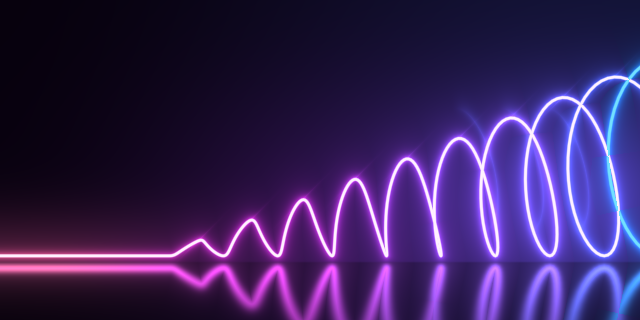
Write a WebGL 2 fragment shader that draws this background.

```glsl
#version 300 es
precision highp float;
// A neon line that unwinds into a growing spiral above a glossy dark floor.

uniform vec2 u_resolution;
out vec4 outColor;

const float TAU = 6.2831853;
const float START_X = 0.533;    // where the line begins to coil
const float PITCH = 0.1663;     // advance per turn
const float LINE_Y = 0.2005;    // height of the straight line
const float MIRROR_Y = 0.181;   // height of the floor edge
const float STEPS = 48.0;       // segments per turn

// Point of the strand after the given number of turns; straight below zero.
vec2 strand(float turns) {
    float u = max(turns, 0.0);
    float c = cos(TAU * u);
    float s = sin(TAU * u);
    float lean = 0.0038 * u - 0.0054;
    float swing = 0.00062 * pow(u, 2.5);
    float radius = 0.0074 + 0.032 * u;
    return vec2(START_X + PITCH * turns + lean * c - swing * s - 0.0091 * s * s,
                LINE_Y + radius * (1.0 - c));
}

// Nearest distance to the strand (x) and the turn where it lies (y).
vec2 nearestStrand(vec2 p) {
    float first = floor(((p.x - START_X) / PITCH - 1.3) * STEPS);
    vec2 nearest = vec2(1e3, 0.0);
    vec2 a = strand(first / STEPS);
    for (int i = 1; i <= 126; i++) {
        float turns = (first + float(i)) / STEPS;
        vec2 b = strand(turns);
        vec2 ab = b - a;
        float h = clamp(dot(p - a, ab) / dot(ab, ab), 0.0, 1.0);
        float d = length(p - a - ab * h);
        if (d < nearest.x) nearest = vec2(d, turns + (h - 1.0) / STEPS);
        a = b;
    }
    return nearest;
}

// Coral, magenta, violet, blue and cyan along the strand.
vec3 neonColor(float turns) {
    vec3 c = mix(vec3(0.95, 0.34, 0.56), vec3(0.87, 0.14, 0.83), smoothstep(-2.5, 1.0, turns));
    c = mix(c, vec3(0.60, 0.29, 1.0), smoothstep(2.0, 6.2, turns));
    c = mix(c, vec3(0.26, 0.40, 1.0), smoothstep(6.0, 8.5, turns));
    return mix(c, vec3(0.04, 0.60, 1.0), smoothstep(8.5, 9.1, turns));
}

float blob(vec2 p, vec2 center, vec2 size) {
    vec2 q = (p - center) / size;
    return exp(-dot(q, q));
}

vec3 backdrop(vec2 p) {
    vec3 c = mix(vec3(0.025, 0.003, 0.05), vec3(0.065, 0.07, 0.20), smoothstep(0.0, 2.0, p.x));
    c += vec3(0.13, 0.035, 0.17) * blob(p, vec2(1.15, 0.3), vec2(0.72, 0.45));
    c += vec3(0.16, 0.13, 0.36) * blob(p, vec2(1.83, 0.4), vec2(0.48, 0.33));
    return c + vec3(0.17, 0.07, 0.11) * blob(p, vec2(0.0, 0.2), vec2(0.75, 0.15));
}

// Faint arcs behind the large loops.
float ghostArcs(vec2 p) {
    float sum = 0.0;
    for (int i = 0; i < 3; i++) {
        vec2 q = p - vec2(1.47 + 0.142 * float(i), 0.47);
        q.x += 0.22 * q.y;
        float ring = abs(length(q / vec2(0.075, 0.19)) - 1.0) * 0.075;
        sum += exp(-ring / 0.009) * smoothstep(-0.02, 0.06, q.x);
    }
    return sum;
}

// Thin diagonal glints on the crests.
vec3 crestGlints(vec2 p) {
    vec3 sum = vec3(0.0);
    for (int i = 0; i < 9; i++) {
        float turns = float(i) + 0.5;
        vec2 q = p - strand(turns);
        float along = (q.x + q.y) * 0.7071;
        float across = (q.y - q.x) * 0.7071;
        float ray = exp(-abs(across) / 0.004 - abs(along) / 0.035);
        sum += neonColor(turns) * ray * 0.3;
    }
    return sum;
}

vec3 glowingStrand(vec3 base, float d, float turns) {
    vec3 neon = neonColor(turns);
    vec3 c = base + neon * (0.75 * exp(-d / 0.011) + 0.17 * exp(-d / 0.05));
    vec3 core = mix(vec3(1.0, 0.95, 1.0), vec3(0.45, 0.88, 1.0), smoothstep(8.6, 9.1, turns));
    return mix(c, core, 1.0 - smoothstep(0.002, 0.0075, d));
}

vec3 floorReflection(vec3 base, float d, float turns, float depth) {
    float blur = 0.013 + 0.06 * depth;
    float light = 0.75 * exp(-d * d / (blur * blur)) + 0.38 * exp(-d / 0.035);
    vec3 tint = mix(neonColor(turns), vec3(0.9, 0.8, 1.0), 0.2);
    return base * 0.72 + tint * light * exp(-3.2 * depth);
}

void main() {
    vec2 p = gl_FragCoord.xy / u_resolution.y;
    float depth = max(MIRROR_Y - p.y, 0.0);
    vec2 mirrored = vec2(p.x, MIRROR_Y + abs(p.y - MIRROR_Y));
    vec2 nearest = nearestStrand(mirrored);

    vec3 base = backdrop(p);
    vec3 air = base + vec3(0.08, 0.10, 0.24) * ghostArcs(p) + crestGlints(p);
    air = glowingStrand(air, nearest.x, nearest.y);
    vec3 ground = floorReflection(base, nearest.x, nearest.y, depth);

    float aboveFloor = smoothstep(MIRROR_Y - 0.004, MIRROR_Y + 0.004, p.y);
    outColor = vec4(clamp(mix(ground, air, aboveFloor), 0.0, 1.0), 1.0);
}
```
